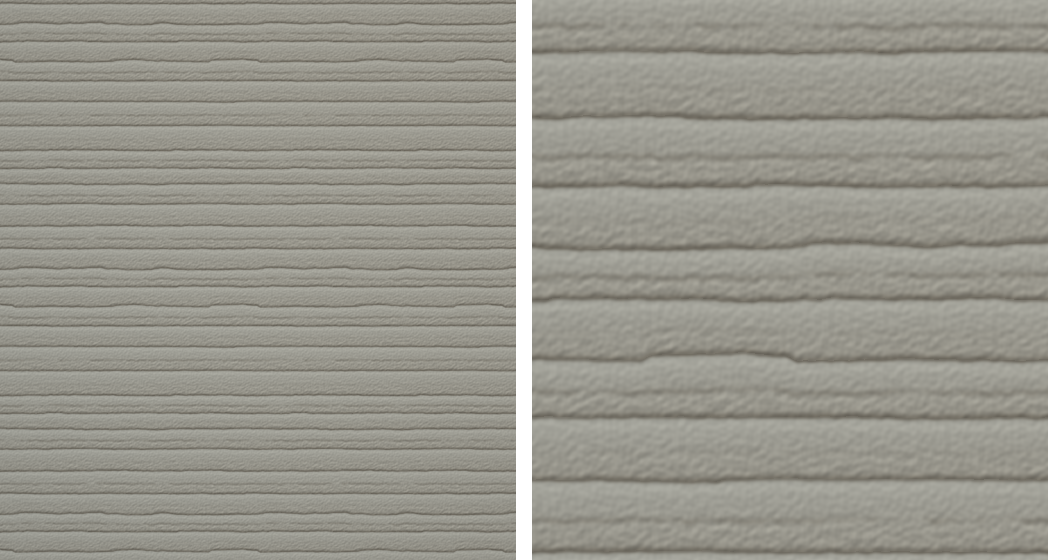
Left: the whole. Right: its middle third, enlarged.
Write a WebGL 1 fragment shader that draws this texture.

```glsl
precision highp float;

// Embossed wall covering: horizontal ridges split by thin, nearly straight
// grooves. Twelve unevenly spaced ridges form a square tile; periodic gradient
// noise steps the grooves and pebbles the slopes, under soft uneven light.

uniform vec2 u_resolution;

#define TILE 0.4375          // tile side, in canvas heights
#define FIRST_GROOVE 0.108   // depth of groove 0 below the top edge
#define GROOVES 12           // grooves per tile
#define GROOVE_WIDTH 0.0044  // half width, in tiles
#define WAVER 0.0036         // offset of ordinary grooves, in tiles
#define GRAIN 0.23           // contrast of the surface grain
#define SEAM 0.44            // darkness of the faint mid-ridge lines
#define VIGNETTE 0.08

const vec3 GROOVE_COLOR = vec3(0.430, 0.410, 0.368);
const vec3 SLOPE_COLOR = vec3(0.582, 0.569, 0.527);
const vec3 CREST_COLOR = vec3(0.626, 0.621, 0.584);

vec2 gradient(vec2 cell) {
  float h = fract(sin(dot(cell, vec2(127.1, 311.7))) * 43758.55);
  return vec2(cos(6.2832 * h), sin(6.2832 * h));
}

// Gradient noise, about -0.7 to 0.7, repeating after "period" cells
float noise(vec2 p, vec2 period) {
  vec2 i = floor(p), f = p - i;
  vec2 w = f * f * f * (f * (f * 6.0 - 15.0) + 10.0);
  vec2 a = mod(i, period), b = mod(i + 1.0, period);
  float bottom = mix(dot(gradient(a), f),
                     dot(gradient(vec2(b.x, a.y)), f - vec2(1.0, 0.0)), w.x);
  float top = mix(dot(gradient(vec2(a.x, b.y)), f - vec2(0.0, 1.0)),
                  dot(gradient(b), f - 1.0), w.x);
  return mix(bottom, top, w.y);
}

// Noise along one groove or ridge k, with "cells" lumps per tile
float rowNoise(float u, float k, float cells) {
  return noise(vec2(u * cells, k * 3.0 + 0.5), vec2(cells, 64.0));
}

float bell(float d, float width) {
  return exp(-d * d / (width * width));
}

// Depth of groove k within the tile: uneven spacing, abrupt steps, ragged edge
float grooveDepth(float k, float u) {
  float shift = 0.40 * bell(k - 4.2, 1.27) + 0.22 * bell(k - 9.4, 1.41);
  float loose = 1.0 + 1.5 * (bell(k, 0.3) + bell(k - 10.0, 0.3));
  float level = smoothstep(-0.07, 0.07, rowNoise(u, k, 5.0)) - 0.5;
  float bend = 0.7 * level + 0.5 * rowNoise(u, k, 13.0);
  return (k + shift) / float(GROOVES) + WAVER * loose * bend
       + 0.0020 * rowNoise(u, k, 58.0);
}

// Raking light on bumps: the difference of two nearby noise samples
float relief(vec2 uv, vec2 cells, float slant) {
  vec2 q = vec2(uv.x + slant * uv.y, uv.y) * cells;
  return noise(q, cells) - noise(q + vec2(0.25, 0.45), cells);
}

void main() {
  vec2 screen = gl_FragCoord.xy / u_resolution;
  vec2 p = vec2(gl_FragCoord.x / u_resolution.y, 1.0 - screen.y);
  vec2 uv = (p - vec2(0.0, FIRST_GROOVE)) / TILE;
  float pixel = 1.0 / (u_resolution.y * TILE);

  // Distances to the nearest groove above and below
  float above = 1.0, below = 1.0, ridge = 0.0;
  for (int i = 0; i < GROOVES; i++) {
    float d = fract(uv.y - grooveDepth(float(i), uv.x));
    if (d < above) {
      above = d;
      ridge = float(i);
    }
    below = min(below, 1.0 - d);
  }
  float gap = above + below;
  float t = above / gap;

  // Smooth crest under each groove, falling steadily to a rougher slope
  float slope = clamp(1.25 * t - 0.1, 0.0, 1.0);
  vec3 color = mix(CREST_COLOR, SLOPE_COLOR, slope);

  // Faint worn seam, stronger on alternate ridges
  float wear = rowNoise(uv.x, ridge, 11.0);
  float ragged = rowNoise(uv.x, ridge + 0.3, 50.0);
  float strength = mix(1.0, 0.25, mod(ridge, 2.0))
                 * smoothstep(-0.75, 0.2, wear + 0.7 * ragged);
  float seamOffset = (t - 0.57) * gap - 0.003 * wear - 0.005 * ragged;
  float seam = bell(seamOffset, max(0.0050, 0.7 * pixel));
  float seamGlow = bell(seamOffset - 0.0095, 0.005);
  color = mix(color, GROOVE_COLOR, SEAM * strength * seam);
  color *= 1.0 + 0.04 * strength * seamGlow;

  // Groove: soft shadow above, sharp lower lip that catches the light
  float width = max(GROOVE_WIDTH, 0.7 * pixel);
  float groove = max(bell(below, width * 1.3), bell(above, width * 0.85));
  color = mix(color, GROOVE_COLOR, groove * clamp(0.9 + 0.3 * wear, 0.0, 1.0));
  color *= 1.0 + 0.045 * bell(above - 0.013, 0.007);

  // Pebbled grain: coarse on the slopes, fine everywhere
  float coarse = relief(uv, vec2(66.0, 70.0), 1.0) * (0.15 + 0.85 * slope);
  float fine = relief(uv, vec2(108.0, 110.0), 0.0) * (0.6 + 0.4 * slope);
  color *= 1.0 + GRAIN * (0.45 * coarse + 0.42 * fine);

  // Light fades to the corners and cools toward the lower left
  vec2 c = screen - vec2(0.48, 0.56);
  color *= 1.02 - VIGNETTE * dot(c, c);
  float cool = 1.0 - 0.5 * (screen.x + screen.y);
  color *= mix(vec3(1.0), vec3(0.975, 0.988, 1.0), cool);

  gl_FragColor = vec4(color, 1.0);
}
```
